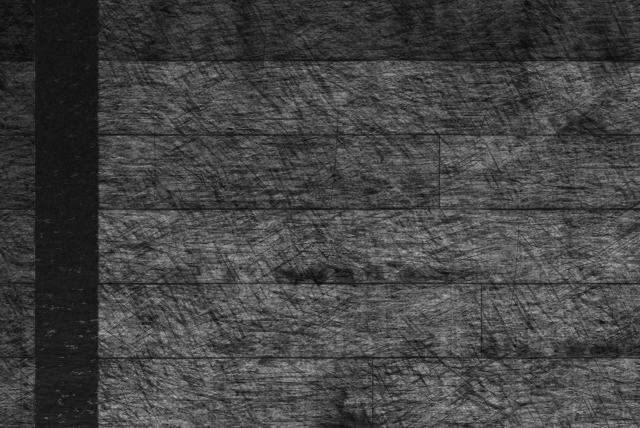
This texture is drawn by a WebGL 1 fragment shader. Its source:

```glsl
precision highp float;

uniform vec2 u_resolution;

const float PLANK_HEIGHT = 0.1738;
const float PLANK_OFFSET = 0.0098;
const vec2 BAND_EDGES = vec2(0.08, 0.23);

float hash(vec2 p) {
  vec3 q = fract(p.xyx * 0.1031);
  q += dot(q, q.yzx + 33.33);
  return fract((q.x + q.y) * q.z);
}

float noise(vec2 p) {
  vec2 i = floor(p);
  vec2 f = fract(p);
  f *= f * (3.0 - 2.0 * f);
  return mix(mix(hash(i), hash(i + vec2(1.0, 0.0)), f.x),
             mix(hash(i + vec2(0.0, 1.0)), hash(i + 1.0), f.x), f.y);
}

vec2 rotate(vec2 p, float angle) {
  float c = cos(angle);
  float s = sin(angle);
  return vec2(c * p.x + s * p.y, c * p.y - s * p.x);
}

float fbm(vec2 p) {
  float sum = 0.0;
  float gain = 0.5;
  for (int i = 0; i < 5; i++) {
    sum += gain * noise(p);
    p = rotate(p, 0.6) * 2.03 + 17.3;
    gain *= 0.55;
  }
  return sum / 1.055;
}

float lineMask(float d, float halfWidth, float px) {
  return 1.0 - smoothstep(halfWidth - px, halfWidth + px, abs(d));
}

// Fibres that waver along the plank
float woodGrain(vec2 p, float seed) {
  float y = p.y + 0.03 * noise(p * vec2(4.0, 8.0) + seed);
  return 0.35 * noise(vec2(p.x * 12.0 + seed, y * 160.0))
       + 0.65 * noise(vec2(p.x * 60.0 + seed, y * 310.0));
}

// Sparse hairline scratches running in one direction, gathered in patches
float scratchField(vec2 p, float angle, float density, float seed) {
  vec2 q = rotate(p, angle);
  q.y += 0.03 * noise(p * 4.0 + seed);
  float patches = smoothstep(0.3, 0.75, noise(p * 7.0 + seed));
  return patches * smoothstep(0.65, 0.92, noise(q * vec2(17.0, density) + seed));
}

// One long, slightly bowed scratch
float longScratch(vec2 p, vec2 center, float angle, float halfLength, float px) {
  vec2 q = rotate(p - center, angle);
  float taper = 1.0 - smoothstep(0.3 * halfLength, halfLength, abs(q.x));
  return taper * lineMask(q.y - 0.3 * q.x * q.x, 0.0004, px);
}

float stain(vec2 p, vec2 center, vec2 radius) {
  vec2 q = (p - center) / radius;
  return exp(-dot(q, q)) * smoothstep(0.32, 0.6, fbm(p * vec2(26.0, 20.0)));
}

void main() {
  float px = 1.0 / u_resolution.y;
  vec2 p = gl_FragCoord.xy * px;

  // Plank rows and butt joints
  float level = (p.y + PLANK_OFFSET + 0.003 * (noise(p * vec2(5.0, 1.0)) - 0.5)) / PLANK_HEIGHT;
  float row = floor(level);
  float seamDist = (fract(level + 0.5) - 0.5) * PLANK_HEIGHT;
  float seamId = floor(level + 0.5);
  float jointX = 0.871 + row * (0.355 - 0.101 * row);
  float hasJoint = (row < 1.5 || abs(row - 3.0) < 0.5) ? 1.0 : 0.0;
  float pastJoint = hasJoint * smoothstep(-px, px, p.x - jointX);
  float seed = row * 13.7 + pastJoint * 5.3;

  // Plank tone, darkest along the top
  float tone = 0.372 - 0.006 * row - 0.12 * step(4.5, row);
  tone += 0.02 * (hash(vec2(seed, 3.0)) - 0.5);
  tone -= 0.055 * (1.0 - pastJoint) * step(2.5, row) * step(row, 3.5);
  float leftStrip = 1.0 - step(BAND_EDGES.x, p.x);
  tone *= 1.0 - leftStrip * mix(0.3, 0.48, p.y);

  // Grain, mottling and curved saw marks
  float speckle = noise(rotate(p, 0.45) * vec2(270.0, 330.0));
  float mottling = fbm(p * vec2(6.0, 16.0) + seed);
  vec2 sawPoint = p - vec2(-0.5 + 0.2 * row, 0.1 + 0.1 * row);
  float sawMarks = noise(vec2(length(sawPoint) * 190.0, sawPoint.y * 16.0));
  float value = tone * (1.0 + 0.85 * (woodGrain(p, seed) - 0.5)
    + 0.5 * (speckle - 0.5) + 0.65 * (mottling - 0.5) + 0.25 * (sawMarks - 0.5));

  // Vertical smudges on the upper boards
  float smudge = smoothstep(0.45, 0.75, fbm(vec2(p.x * 14.0, p.y * 5.0)));
  value *= 1.0 - 0.4 * smudge * smoothstep(0.6, 0.95, p.y);

  // Hairlines in several directions, dark and pale
  for (int i = 0; i < 7; i++) {
    float k = float(i);
    float angle = -1.1 + 0.27 * k;
    value *= 1.0 - 0.34 * scratchField(p, angle, 200.0 + 14.0 * k, 7.1 * k);
    value += 0.2 * tone * scratchField(p, angle + 0.13, 290.0, 41.0 + 9.3 * k);
  }
  value *= 1.0 - 0.35 * scratchField(p * vec2(0.7, 1.0), 0.03, 170.0, 88.0);

  // Long scratches, mostly falling to the right
  for (int i = 0; i < 40; i++) {
    float k = float(i);
    vec2 center = vec2(0.25 + 1.25 * hash(vec2(k, 1.0)), hash(vec2(k, 2.0)));
    float angle = -0.6 + 0.7 * (hash(vec2(k, 3.0)) - 0.5) + 1.9 * step(0.8, hash(vec2(k, 4.0)));
    float halfLength = 0.05 + 0.15 * hash(vec2(k, 5.0));
    value *= 1.0 - 0.5 * longScratch(p, center, angle, halfLength, px);
  }

  // Dark stains and small pits
  float stains = stain(p, vec2(0.82, 0.03), vec2(0.075, 0.09));
  stains += stain(p, vec2(1.31, 0.705), vec2(0.13, 0.03));
  stains += stain(p, vec2(0.68, 0.357), vec2(0.42, 0.02));
  stains += stain(p, vec2(1.4, 0.18), vec2(0.2, 0.018));
  float pits = smoothstep(0.8, 0.95, noise(rotate(p, -0.3) * vec2(75.0, 130.0)));
  stains += 0.65 * pits * smoothstep(0.45, 0.7, noise(p * 9.0 + 3.0));
  value *= 1.0 - 0.66 * min(stains, 1.0);

  // Seams of uneven strength with worn highlights
  float wear = noise(vec2(p.x * 11.0, seamId * 7.0));
  float shade = exp(-abs(seamDist) / 0.008) * (0.05 + 0.4 * wear * hash(vec2(seamId, 6.0)));
  value *= 1.0 - shade;
  float flecks = smoothstep(0.6, 0.9, noise(vec2(p.x * 130.0, seamId * 5.0)));
  value += 0.15 * flecks * lineMask(seamDist + 0.004, 0.0008, px);
  float gap = mix(0.6, 1.0, wear) * lineMask(seamDist, 0.001 + 0.0008 * wear, px);
  gap = max(gap, 0.75 * hasJoint * lineMask(p.x - jointX, 0.0009, px));
  gap = max(gap, 0.6 * step(row, 1.5) * lineMask(p.x - 0.049, 0.0008, px));
  value = mix(value, 0.07, gap);

  // Dark upright band, chipped and worn toward the bottom
  float edgeX = p.x + 0.006 * (fbm(vec2(p.y * 45.0, 8.0)) - 0.5);
  float soft = px + 0.0015;
  float band = smoothstep(BAND_EDGES.x - soft, BAND_EDGES.x + soft, edgeX)
             * (1.0 - smoothstep(BAND_EDGES.y - soft, BAND_EDGES.y + soft, edgeX));
  float lowWear = 1.0 - smoothstep(0.0, 0.7, p.y);
  float bandValue = 0.07 + 0.035 * speckle + 0.12 * lowWear * mottling * woodGrain(p, 2.0);
  float chips = smoothstep(0.66, 0.8, fbm(rotate(p, 0.15) * vec2(55.0, 120.0)));
  bandValue += chips * (0.06 + 0.14 * lowWear);
  value = mix(value, bandValue, band);

  gl_FragColor = vec4(vec3(clamp(value, 0.06, 0.7)), 1.0);
}
```
